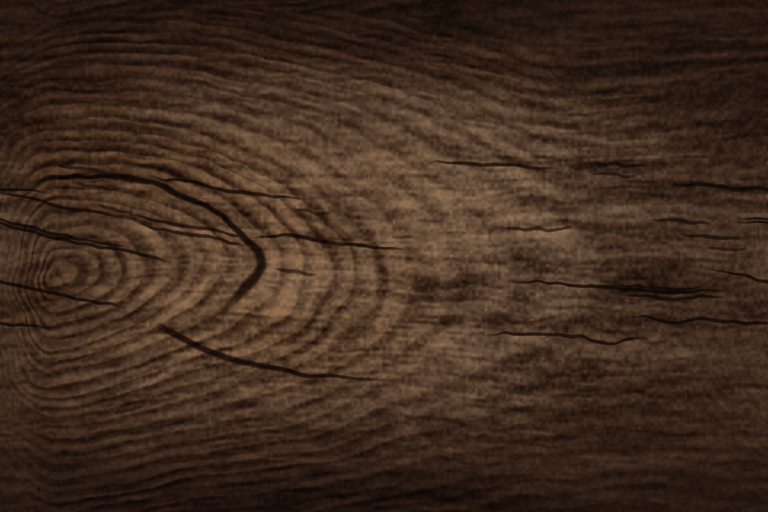
This texture is drawn by a Shadertoy shader. Its source:

```glsl
// Dark weathered wood plank: knot with arched growth rings, fibres and drying cracks.

#define KNOT        vec2(0.08, 0.47) // centre of the knot
#define LEFT_REACH  0.20             // share of the width left of the knot
#define ARCH_DEPTH  0.40             // how far the rings arch to the right
#define RINGS       44.0             // rings per canvas height
#define RING_GAIN   0.50
#define FIBRE_GAIN  0.62
#define SPECK_GAIN  0.55
#define EDGE_RED    0.135            // brightness at the border
#define CENTRE_RED  0.375            // brightness in the middle
#define CRACKS      28
#define CRACK_WIDTH 0.0055
#define PI          3.14159

float hash(vec2 p) {
    vec3 q = fract(p.xyx * 0.1031);
    q += dot(q, q.yzx + 33.33);
    return fract((q.x + q.y) * q.z);
}

// Value noise that wraps after a whole number of cells
float noise(vec2 p, vec2 period) {
    vec2 i = floor(p), f = fract(p);
    f = f * f * (3.0 - 2.0 * f);
    vec2 a = mod(i, period) + period.yx, b = mod(i + 1.0, period) + period.yx;
    return mix(mix(hash(a), hash(vec2(b.x, a.y)), f.x),
               mix(hash(vec2(a.x, b.y)), hash(b), f.x), f.y);
}

float tiled(vec2 uv, vec2 cells) { return noise(uv * cells, cells); }

// Signed distance along the plank from the knot, wrapping around the edge
float alongPlank(float x) { return fract(x - KNOT.x + LEFT_REACH) - LEFT_REACH; }

float reach(float s) { return s > 0.0 ? s / (1.0 - LEFT_REACH) : -s / LEFT_REACH; }

float acrossPlank(float y) { return fract(y - KNOT.y + 0.5) - 0.5; }

float line(float dist, float width) { return 1.0 - smoothstep(0.25 * width, width, abs(dist)); }

// Long split along one ring, and the one that leaves it below the knot
float mainSplits(vec2 uv, float s, float d, float ring) {
    float upper = line(ring - 0.19, 0.007) * smoothstep(-0.11, -0.05, d) * smoothstep(-0.06, 0.02, s);
    float x = uv.x - 0.21;
    float path = 0.25 + 0.11 * exp(-9.0 * max(x, 0.0)) + 0.012 * (tiled(uv, vec2(30, 8)) - 0.5);
    float lower = line(uv.y - path, mix(0.011, 0.004, smoothstep(0.0, 0.3, x)));
    lower *= smoothstep(-0.01, 0.01, x) * (1.0 - smoothstep(0.2, 0.34, x));
    return max(upper, lower);
}

// Scattered thin cracks, mostly level and falling slightly to the right
float dryingCracks(vec2 uv) {
    float crack = 0.0;
    float wobble = 0.014 * (tiled(uv, vec2(24, 9)) - 0.5) + 0.006 * (tiled(uv, vec2(70, 20)) - 0.5);
    for (int i = 0; i < CRACKS; i++) {
        float k = float(i);
        float size = hash(vec2(k, 3.0));
        vec2 centre = vec2(hash(vec2(k, 1.0)), KNOT.y + 0.42 * (hash(vec2(k, 2.0)) - 0.5));
        float halfLength = mix(0.025, 0.17, size * size);
        vec2 r = fract(uv - centre + 0.5) - 0.5;
        float slope = mix(0.32, 0.08, smoothstep(0.1, 0.6, centre.x));
        float taper = max(1.0 - abs(r.x) / halfLength, 0.0);
        float mark = line(r.y + slope * r.x + wobble, CRACK_WIDTH * (0.6 + 0.5 * taper));
        crack = max(crack, mark * smoothstep(0.0, 0.35, taper) * mix(0.6, 1.0, size));
    }
    return crack;
}

void mainImage(out vec4 fragColor, in vec2 fragCoord) {
    vec2 uv = fragCoord / iResolution.xy;

    // Bend the grain
    vec2 bend = vec2(tiled(uv, vec2(5, 4)), tiled(uv, vec2(4, 5))) - 0.5;
    vec2 ripple = vec2(tiled(uv, vec2(18, 16)), tiled(uv, vec2(16, 18))) - 0.5;
    float fray = tiled(uv, vec2(60, 44)) - 0.5;
    vec2 q = uv + vec2(0.05, 0.06) * bend + vec2(0.016, 0.012) * ripple + 0.004 * fray;

    // Growth rings
    float s = alongPlank(q.x), t = reach(s), d = acrossPlank(q.y);
    float ring = length(vec2(d, ARCH_DEPTH * sin(0.5 * PI * t)));
    float phase = ring * RINGS + 1.4 * noise(vec2(ring * 14.0, 0.5), vec2(99));
    float saw = fract(phase);
    float band = smoothstep(0.0, 0.6, saw) * (1.0 - smoothstep(0.78, 1.0, saw));
    band *= mix(0.55, 1.0, hash(vec2(floor(phase), 7.0)));
    float straight = s < 0.0 ? smoothstep(0.0, 0.4, t) : smoothstep(0.25, 0.85, t);
    float ringGain = RING_GAIN * (1.0 - (s < 0.0 ? 0.85 : 0.5) * straight);

    // Fibres along the rings and along the plank
    float arched = noise(vec2(uv.x * 22.0, ring * 150.0), vec2(22, 999));
    vec2 level = vec2(uv.x, q.y);
    float coarse = tiled(level, vec2(7, 64));
    float fine = tiled(level, vec2(34, 150));
    float fibre = mix(arched, coarse, 0.25 + 0.6 * straight) + 0.7 * fine - 0.85;

    // Grit and large stains
    float speck = 0.6 * tiled(uv, vec2(240, 160)) + 0.4 * tiled(uv, vec2(130, 110)) - 0.5;
    float fleck = smoothstep(0.86, 1.0, tiled(uv, vec2(150, 104)));
    float stain = tiled(q, vec2(5, 9)) - 0.5;

    // Light falls off towards the border
    vec2 fall = 0.5 - 0.5 * cos(2.0 * PI * uv);
    fall *= 2.0 - fall;
    float red = mix(EDGE_RED, CENTRE_RED, (0.45 + 0.55 * fall.x) * fall.y);
    red *= 1.0 + ringGain * (band - 0.45) + FIBRE_GAIN * fibre + SPECK_GAIN * speck
         + 0.4 * stain + 0.22 * fleck;

    float crack = max(mainSplits(uv, s, d, ring), dryingCracks(uv));
    red = clamp(red, 0.06, 0.56) * (1.0 - 0.68 * crack);

    // Dark tones are redder, pale ones greyer, the heart warmer
    vec3 tint = mix(vec3(1.0, 0.60, 0.40), vec3(1.0, 0.77, 0.58), smoothstep(0.08, 0.43, red));
    float warm = (1.0 - straight) * fall.y * (0.6 - stain);
    tint *= mix(vec3(1), vec3(1.02, 0.96, 0.86), clamp(warm, 0.0, 1.0));
    fragColor = vec4(red * tint, 1.0);
}
```
